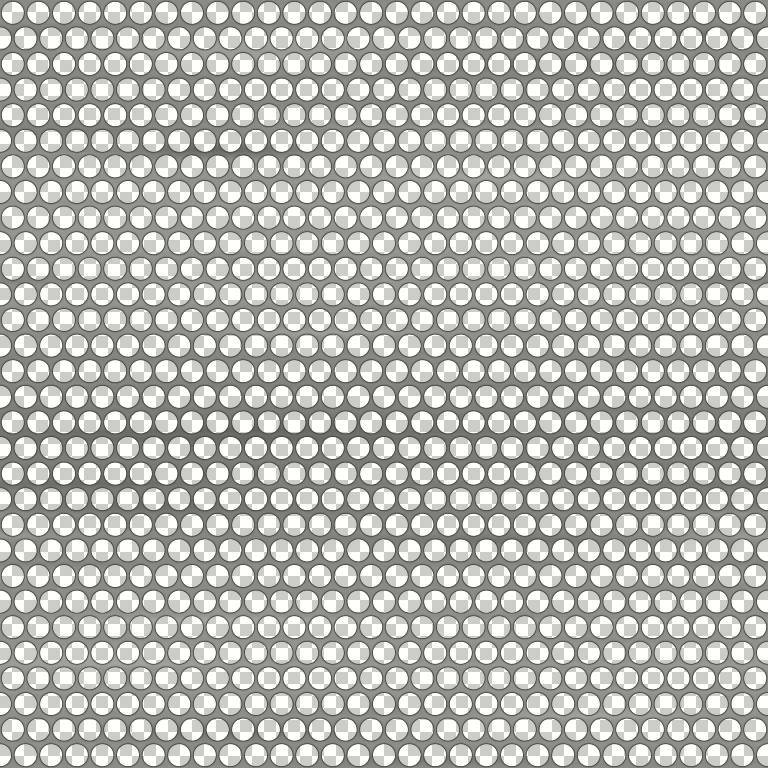
Write a WebGL 2 fragment shader that draws this texture.

```glsl
#version 300 es
precision highp float;

uniform vec2 u_resolution;
out vec4 fragColor;

const float TAU = 6.2831853;
const float HOLES = 30.0;          // per row, and number of rows
const float CHECKS = 64.0;         // squares along each side
const float HOLE_RADIUS = 0.43;    // in hole cells
const float RIM_WIDTH = 0.035;
const int STREAKS = 28;

const vec3 WHITE = vec3(1.0, 1.0, 0.99);
const vec3 PALE_GREY = vec3(0.80, 0.80, 0.79);
const vec3 RIM_DARK = vec3(0.27, 0.27, 0.25);
const vec3 METAL_TINT = vec3(1.0, 1.0, 0.965);

vec2 hash2(float n) {
    return fract(sin(vec2(n * 12.99, n * 78.23) + 1.7) * 4375.85);
}

// Soft elongated blob that wraps around both edges
float wrappedStreak(vec2 uv, vec2 center, vec2 sharpness) {
    return exp(dot(sharpness, cos(TAU * (uv - center)) - 1.0));
}

// Smooth square wave running from -1 to 1
vec2 squareWave(vec2 p, vec2 blur) {
    vec2 triangle = 0.5 - abs(fract(p) - 0.5);
    vec2 side = 1.0 - 2.0 * mod(floor(p), 2.0);
    return side * clamp(triangle / blur, 0.0, 1.0);
}

vec3 checkerColor(vec2 uv, vec2 pixel) {
    vec2 wave = squareWave(uv * CHECKS, pixel * CHECKS * 0.5);
    return mix(PALE_GREY, WHITE, 0.5 + 0.5 * wave.x * wave.y);
}

// Fine horizontal grain from layered sines of whole frequency
float brushedGrain(vec2 uv) {
    float sum = 0.0;
    for (int i = 0; i < 6; i++) {
        float layer = float(i);
        vec2 seed = hash2(layer + 41.0);
        float bend = 0.9 * sin(TAU * (uv.x * (1.0 + mod(layer, 3.0)) + seed.y));
        sum += sin(TAU * (uv.y * (19.0 + 17.0 * layer) + seed.x) + bend);
    }
    return sum / 6.0;
}

float metalBrightness(vec2 uv) {
    // Broad bands of light and shade
    float light = 0.545 + 0.035 * cos(2.0 * TAU * (uv.y - 0.66));
    light += 0.025 * cos(TAU * (uv.y - 0.86));
    // Scattered reflections, alternately bright and dark
    for (int i = 0; i < STREAKS; i++) {
        float id = float(i);
        vec2 center = hash2(id + 3.0);
        float narrowness = mix(250.0, 1100.0, hash2(id + 70.0).x);
        float sign = 1.0 - 2.0 * mod(id, 2.0);
        light += 0.07 * sign * wrappedStreak(uv, center, vec2(2.2, narrowness));
    }
    // Dark smudge in the upper left and a shadow band below the middle
    light -= 0.15 * wrappedStreak(uv, vec2(0.28, 0.805), vec2(4.0, 500.0));
    light -= 0.09 * wrappedStreak(uv, vec2(0.30, 0.44), vec2(0.7, 120.0));
    return light + 0.025 * brushedGrain(uv);
}

// Distance from the hole center; alternate rows shift by half a cell
float holeDistance(vec2 uv) {
    vec2 p = uv * HOLES;
    p.x += 0.5 * (1.0 - mod(floor(p.y), 2.0));
    return length(fract(p) - 0.5);
}

void main() {
    vec2 uv = gl_FragCoord.xy / u_resolution;
    vec2 pixel = 1.0 / u_resolution;
    float blur = HOLES * max(pixel.x, pixel.y) * 0.6;
    float radius = holeDistance(uv);

    // Metal with soft shade near each rim
    float rimOuter = HOLE_RADIUS + RIM_WIDTH;
    float shade = 1.0 - 0.12 * (1.0 - smoothstep(rimOuter, rimOuter + 0.06, radius));
    vec3 color = METAL_TINT * metalBrightness(uv) * shade;

    // Dark rim, then the checkered opening
    float rim = 1.0 - smoothstep(rimOuter - blur, rimOuter + blur, radius);
    float hole = 1.0 - smoothstep(HOLE_RADIUS - blur, HOLE_RADIUS + blur, radius);
    color = mix(color, RIM_DARK, rim * 0.9);
    color = mix(color, checkerColor(uv, pixel), hole);
    fragColor = vec4(color, 1.0);
}
```
